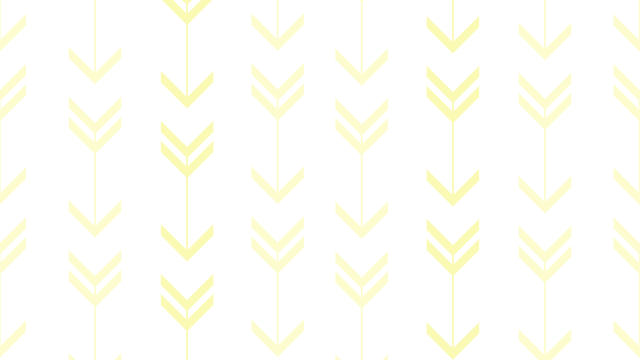
This pattern is drawn by a Shadertoy shader. Its source:

```glsl
// Columns of pale yellow arrows pointing down on white, staggered column by column.

const float CANVAS_HEIGHT = 432.0;  // design units per canvas height
const float TILE_WIDTH = 768.0;     // seven columns fill one tile
const float ARROW_PERIOD = 183.7;   // vertical distance between arrow tips
const float HALF_WIDTH = 31.5;      // half the span of a chevron
const float THICKNESS = 13.4;       // vertical thickness of a chevron arm
const float SHAFT_HALF = 1.1;
const float LOWER_TAIL = 100.0;     // tail chevron heights above the tip
const float UPPER_TAIL = 124.0;

const int COLUMNS = 7;
const float COLUMN_X[COLUMNS] = float[](-0.3, 114.0, 224.5, 333.2, 434.0, 543.5, 654.0);
const float TIP_DEPTH[COLUMNS] = float[](62.0, 101.3, 130.2, 61.0, 103.0, 64.2, 72.4);

const vec3 PAPER = vec3(1.0);
const vec3 PALE_YELLOW = vec3(0.99, 0.99, 0.81);
const vec3 STRONG_YELLOW = vec3(0.98, 0.98, 0.71);

// Wraps a value to the range from low to low + period
float wrapFrom(float value, float low, float period) {
    return mod(value - low, period) + low;
}

// V shape with 45 degree arms, vertical ends and its tip at the origin
float chevronDistance(vec2 p) {
    float x = abs(p.x);
    float arm = (abs(p.y - x - 0.5 * THICKNESS) - 0.5 * THICKNESS) * 0.7071;
    return max(arm, x - HALF_WIDTH);
}

float shaftDistance(vec2 p, float bottom, float top) {
    return max(abs(p.x) - SHAFT_HALF, max(bottom - p.y, p.y - top));
}

// Head, two tail chevrons and the shaft that joins them
float arrowDistance(vec2 p) {
    float head = chevronDistance(p);
    float lowerTail = chevronDistance(p - vec2(0.0, LOWER_TAIL));
    float upperTail = chevronDistance(p - vec2(0.0, UPPER_TAIL));
    float shaft = shaftDistance(p, 0.5 * THICKNESS, UPPER_TAIL + THICKNESS);
    return min(min(head, shaft), min(lowerTail, upperTail));
}

float coverage(float dist, float pixel) {
    return clamp(0.5 - dist / pixel, 0.0, 1.0);
}

void mainImage(out vec4 fragColor, in vec2 fragCoord) {
    float pixel = CANVAS_HEIGHT / iResolution.y;
    vec2 p = fragCoord * pixel;
    vec3 color = PAPER;

    for (int i = 0; i < COLUMNS; i++) {
        vec2 tip = vec2(COLUMN_X[i], CANVAS_HEIGHT - TIP_DEPTH[i]);
        vec2 q = p - tip;
        q.x = wrapFrom(q.x, -0.5 * TILE_WIDTH, TILE_WIDTH);
        q.y = wrapFrom(q.y, -7.0, ARROW_PERIOD);

        // Every third column is more saturated
        vec3 ink = i % 3 == 2 ? STRONG_YELLOW : PALE_YELLOW;
        color = mix(color, ink, coverage(arrowDistance(q), pixel));
    }

    fragColor = vec4(color, 1.0);
}
```
